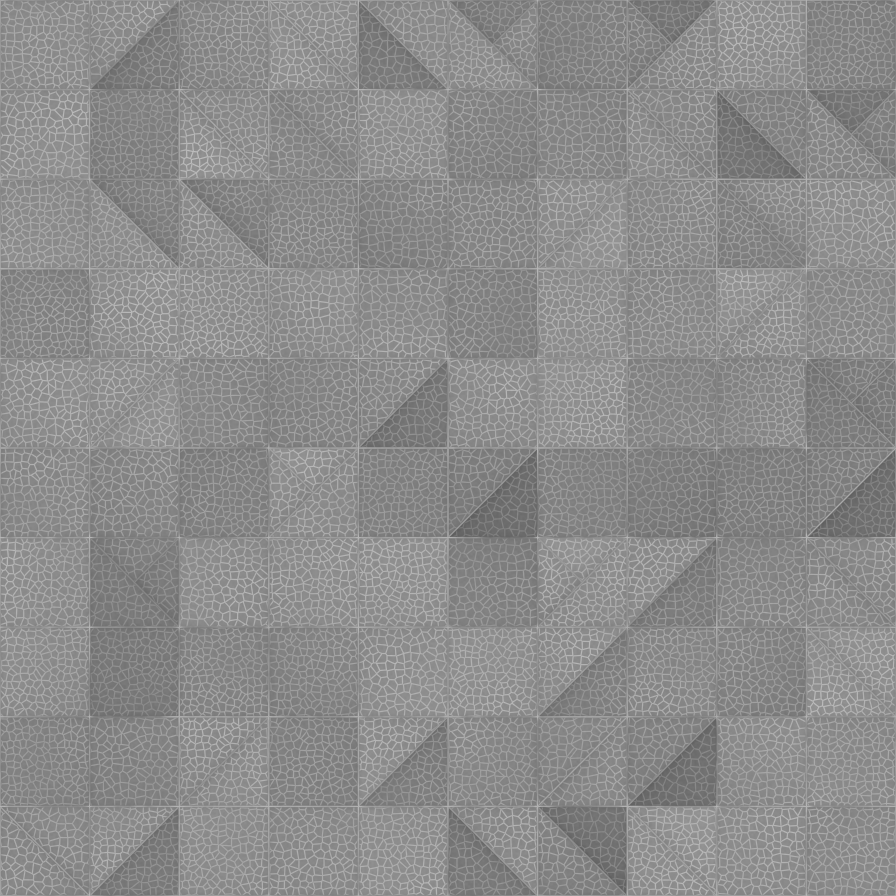
Give the GLSL for this texture, as a Shadertoy shader.

```glsl
const float TILES = 10.0;            // tiles across and down
const float CELLS = 11.8;            // crackle cells per tile
const float JITTER = 0.82;           // irregularity of the cells
const float CRACK_HALF = 0.0068;     // half widths, in tiles
const float SEAM_HALF = 0.0075;
const float SPLIT_CHANCE = 0.36;     // tiles cut by a diagonal
const float SECOND_CUT_CHANCE = 0.10;// tiles cut a second time
const float DARK_TONE = 0.455;
const float LIGHT_TONE = 0.555;
const float HALF_CONTRAST = 0.055;   // darkening of one half of a cut tile
const float CRACK_LIFT = 0.13;
const float SEAM_TONE = 0.70;
const float SHADOW = 0.035;
const float GRADIENT = 0.045;
const float GRAIN = 0.025;

float hash21(vec2 p) {
    vec3 q = fract(vec3(p.xyx) * 0.1031);
    q += dot(q, q.yzx + 33.33);
    return fract((q.x + q.y) * q.z);
}

vec2 hash22(vec2 p) {
    return vec2(hash21(p + 3.7), hash21(p + 71.3));
}

float valueNoise(vec2 p) {
    vec2 i = floor(p), f = fract(p);
    f = f * f * (3.0 - 2.0 * f);
    return mix(mix(hash21(i), hash21(i + vec2(1, 0)), f.x),
               mix(hash21(i + vec2(0, 1)), hash21(i + vec2(1, 1)), f.x), f.y);
}

// Share of a pixel covered by a line at distance d
float lineCoverage(float d, float halfWidth, float px) {
    float inner = max(d - 0.5 * px, -halfWidth);
    float outer = min(d + 0.5 * px, halfWidth);
    return clamp((outer - inner) / px, 0.0, 1.0);
}

vec2 cellPoint(vec2 cell) {
    return cell + 0.5 + JITTER * (hash22(cell) - 0.5);
}

// Distance to the nearest border between Voronoi cells
float crackDistance(vec2 p) {
    vec2 home = floor(p), nearest = vec2(0.0);
    float best = 9.0;
    for (int y = -1; y <= 1; y++)
    for (int x = -1; x <= 1; x++) {
        vec2 r = cellPoint(home + vec2(x, y)) - p;
        float d = dot(r, r);
        if (d < best) { best = d; nearest = r; }
    }
    float border = 9.0;
    for (int y = -2; y <= 2; y++)
    for (int x = -2; x <= 2; x++) {
        vec2 r = cellPoint(home + vec2(x, y)) - p;
        vec2 gap = r - nearest;
        if (dot(gap, gap) > 1e-5)
            border = min(border, dot(0.5 * (r + nearest), normalize(gap)));
    }
    return border;
}

void mainImage(out vec4 fragColor, in vec2 fragCoord) {
    vec2 p = fragCoord / iResolution.xy * TILES;
    float px = TILES / iResolution.y;
    vec2 tile = floor(p), local = fract(p) - 0.5;

    // Cuts, turned at random in each tile
    float kind = hash21(tile + 17.0);
    vec2 turned = local * sign(hash22(tile + 29.0) - 0.5);
    float across = (turned.x - turned.y) * 0.7071;
    float along = (turned.x + turned.y) * 0.7071;
    bool split = kind < SPLIT_CHANCE;
    bool cutTwice = kind < SECOND_CUT_CHANCE;
    float halfMask = split ? smoothstep(-px, px, across) * 0.999 : 0.0;
    float quarterMask = cutTwice ? halfMask * smoothstep(-px, px, along) : 0.0;
    float piece = (halfMask > 0.5 ? 1.0 : 0.0) + (quarterMask > 0.5 ? 1.0 : 0.0);
    vec2 pieceSeed = tile * 3.0 + piece * 41.0;

    // Tone of the tile and its pieces
    float tone = mix(DARK_TONE, LIGHT_TONE, sqrt(hash21(tile + 53.0)));
    float halfShift = hash21(tile + 67.0) < 0.5 ? -HALF_CONTRAST : 0.4 * HALF_CONTRAST;
    tone += halfShift * (halfMask - 0.75 * quarterMask);
    tone = max(tone, DARK_TONE - 0.02);
    tone += GRADIENT * dot(local, hash22(tile + 83.0) - 0.5);
    if (split) tone -= SHADOW * halfMask * exp(-abs(across) * 7.0);

    // Distances to the seams
    vec2 edge = 0.5 - abs(local);
    float gridDist = min(edge.x, edge.y);
    float cutDist = split ? abs(across) : 9.0;
    if (cutTwice) cutDist = min(cutDist, length(vec2(along, min(across, 0.0))));
    float seamDist = min(gridDist, cutDist);

    // Crackle, with a fresh pattern in each piece
    float scale = CELLS * mix(0.92, 1.08, hash21(tile + 97.0));
    float crack = crackDistance(p * scale + floor(hash22(pieceSeed) * 90.0)) / scale;
    float strength = mix(0.72, 1.08, smoothstep(DARK_TONE, LIGHT_TONE, tone));
    strength *= 0.75 + 0.5 * valueNoise(p * 2.3 + 11.0);
    strength *= smoothstep(0.0, 0.025, seamDist);
    float shade = tone + CRACK_LIFT * strength * lineCoverage(crack, CRACK_HALF, px);

    // Worn light seams with a soft shadow and brighter joints
    shade -= SHADOW * exp(-seamDist * 28.0);
    float wear = 0.65 * valueNoise(p * 1.4 + 5.0) + 0.35 * valueNoise(p * 9.0);
    float gridLight = mix(0.15, 0.85, smoothstep(0.2, 0.8, wear));
    float cutLight = mix(0.45, 0.95, hash21(tile + 109.0)) * (0.7 + 0.3 * wear);
    float joint = exp(-length(edge) * 26.0);
    float gridSeam = lineCoverage(gridDist, SEAM_HALF, px) * min(gridLight + joint, 1.0);
    float cutSeam = lineCoverage(cutDist, SEAM_HALF, px) * cutLight;
    shade = mix(shade, SEAM_TONE, max(gridSeam, cutSeam));

    // Fine grain
    shade += GRAIN * (valueNoise(p * 38.0 + 23.0) - 0.5);
    fragColor = vec4(vec3(shade), 1.0);
}
```
